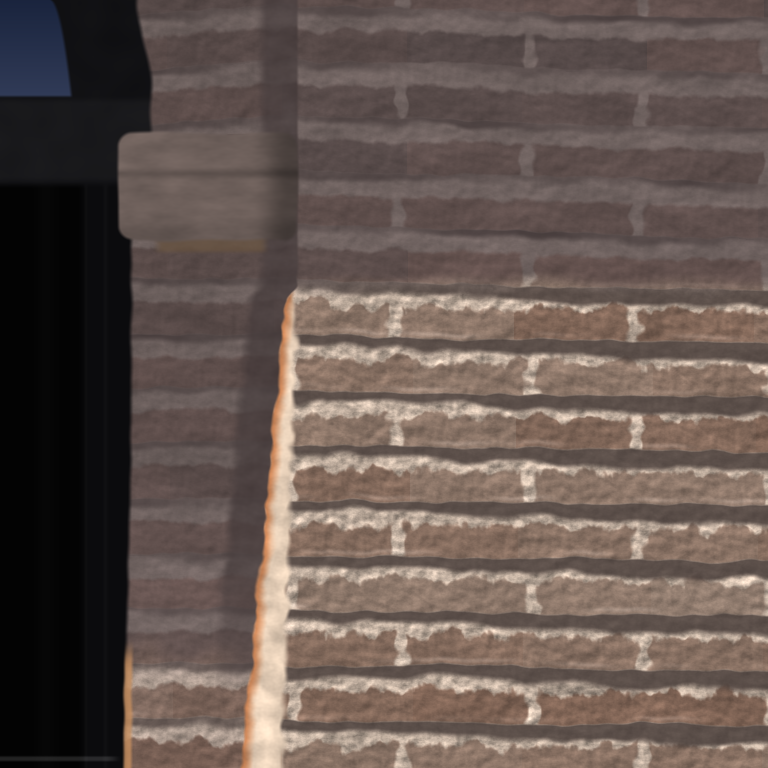
Write a WebGL 2 fragment shader that draws this texture.

```glsl
#version 300 es
precision highp float;
uniform vec2 u_resolution;
out vec4 outColor;

vec2 gradientAt(vec2 cell) {
  vec3 h = fract(cell.xyx * vec3(0.1031, 0.103, 0.0973));
  h += dot(h, h.yzx + 33.33);
  return fract((h.xx + h.yz) * h.zy) * 2.0 - 1.0;
}

float noise(vec2 p) {
  vec2 i = floor(p), f = fract(p);
  vec2 u = f * f * f * (f * (f * 6.0 - 15.0) + 10.0);
  float a = dot(gradientAt(i), f);
  float b = dot(gradientAt(i + vec2(1, 0)), f - vec2(1, 0));
  float c = dot(gradientAt(i + vec2(0, 1)), f - vec2(0, 1));
  float d = dot(gradientAt(i + 1.0), f - 1.0);
  return mix(mix(a, b, u.x), mix(c, d, u.x), u.y);
}

float fbm(vec2 p) {
  float sum = 0.0, amp = 1.0;
  for (int i = 0; i < 4; i++) {
    sum += amp * noise(p);
    p = p * 2.03 + 7.1;
    amp *= 0.55;
  }
  return sum;
}

float band(float lo, float hi, float soft, float x) {
  return smoothstep(lo - soft, lo + soft, x) * (1.0 - smoothstep(hi - soft, hi + soft, x));
}

// Brick courses: pale mortar above each brick, cast shadow below it
vec3 masonry(vec2 q, float sun, float tilt, float jointed) {
  float y = q.y - tilt * (q.x - 0.39) + 0.006 * noise(q * vec2(6, 11));
  float s = (y - 0.0805) / 0.0716 + 0.07 * noise(q * vec2(32, 13));
  float row = floor(s) + 1.0, t = fract(s);
  float ragged = t + (0.1 + 0.16 * sun) * fbm(q * vec2(28, 18));

  float start = mod(row, 2.0) > 0.5 ? 0.52 : 0.69;
  start += 0.02 * noise(vec2(row * 3.7, 2.5));
  float along = (q.x - start) / 0.3125 + 0.5;
  float joint = abs(fract(along) - 0.5) * 0.3125 + 0.014 * noise(q * 55.0);
  float brick = smoothstep(0.36, 0.45, ragged) * (1.0 - smoothstep(0.95, 1.0, t));
  brick *= mix(1.0, smoothstep(0.005, 0.011, joint), jointed);

  float tone = noise(vec2(floor(along) * 5.3 + 0.4, row * 2.71 + 0.3));
  vec3 shadeBrick = vec3(0.365, 0.305, 0.295) + tone * vec3(0.09, 0.05, 0.035);
  vec3 sunBrick = vec3(0.52, 0.425, 0.37) + tone * vec3(0.12, 0.17, 0.18);
  vec3 mortar = mix(vec3(0.435, 0.385, 0.375), vec3(0.745, 0.675, 0.615), sun);
  vec3 col = mix(mortar, mix(shadeBrick, sunBrick, sun), brick);

  // Rough relief raked by light from above
  vec2 g = q * vec2(48, 62);
  float relief = fbm(g) - fbm(g + vec2(0.2, 0.4));
  col *= 1.0 + relief * mix(0.12, mix(0.42, 0.24, brick), sun);
  col *= 1.0 + 0.14 * fbm(q * vec2(10, 24));

  // Bright lip and dark line at the bed joints
  col += sun * 0.1 * band(0.86, 0.93, 0.04, t) * smoothstep(-0.1, 0.3, noise(q * vec2(11, 17)));
  float depth = mix(0.1, 0.17 + 0.16 * smoothstep(0.45, 0.9, q.x), sun);
  depth += 0.15 * noise(q * vec2(14, 20));
  float shadow = max(1.0 - smoothstep(depth - 0.08, depth + 0.06, t), smoothstep(0.95, 1.0, t));
  shadow *= mix(0.45 + 0.6 * noise(q * vec2(8, 15)), 0.85, sun);
  return mix(col, mix(vec3(0.25, 0.21, 0.21), vec3(0.29, 0.245, 0.23), sun), clamp(shadow, 0.0, 1.0));
}

// Arched glass, transom and dark door opening
vec3 window(vec2 q) {
  vec3 frame = vec3(0.065, 0.065, 0.075) + 0.012 * noise(q * 30.0);
  frame += 0.03 * band(0.13, 0.235, 0.006, q.y);
  float glass = 1.0 - smoothstep(-0.003, 0.003, q.x - 0.065 - 0.028 * sqrt(q.y / 0.126));
  glass *= 1.0 - smoothstep(0.123, 0.128, q.y);
  vec3 col = mix(frame, mix(vec3(0.1, 0.14, 0.24), vec3(0.19, 0.23, 0.34), q.y / 0.126), glass);
  vec3 door = mix(vec3(0.012), vec3(0.042, 0.042, 0.05), smoothstep(0.1, 0.118, q.x));
  door += 0.02 * (band(0.11, 0.114, 0.002, q.x) + band(0.135, 0.14, 0.003, q.x));
  door += 0.012 * band(0.05, 0.07, 0.012, q.x);
  col = mix(col, door, smoothstep(0.236, 0.246, q.y));
  return col + 0.12 * band(0.985, 0.991, 0.002, q.y) * (1.0 - smoothstep(0.14, 0.16, q.x));
}

void main() {
  vec2 q = gl_FragCoord.xy / u_resolution;
  q.y = 1.0 - q.y; // measured downward from the top
  float wave = 0.009 * noise(vec2(3.0, q.y * 19.0)) + 0.005 * noise(q * 60.0);

  // Main wall, sunlit below an uneven shadow line
  float sun = smoothstep(0.355, 0.39, q.y + 0.02 * noise(q * vec2(9, 20)));
  vec3 col = masonry(q, sun, mix(0.028, 0.012, smoothstep(0.25, 0.6, q.y)), 1.0);

  // Shaded pier and its recessed side
  float low = max(q.y - 0.38, 0.0);
  float corner = 0.387 - 0.03 * low;
  float ridge = mix(0.387, 0.373 - 0.095 * low, smoothstep(0.37, 0.39, q.y)) + wave * smoothstep(0.3, 0.4, q.y);
  float pierSun = smoothstep(0.83, 0.9, q.y + 0.04 * noise(q * 18.0));
  vec3 pier = masonry(q + vec2(0.0, 0.004), pierSun * 0.65, q.y < 0.174 ? -0.09 : -0.01, 0.0);
  pier *= mix(0.96, 1.06, smoothstep(0.55, 0.8, q.y));
  float recess = smoothstep(ridge - 0.055, ridge - 0.038, q.x) * (1.0 - smoothstep(0.7, 0.95, q.y));
  pier = mix(pier, vec3(0.275, 0.235, 0.235) + 0.05 * fbm(q * vec2(20, 28)), recess * 0.75);
  col = mix(col, pier, 1.0 - smoothstep(-0.002, 0.003, q.x - ridge));

  // Sunlit corner with a warm fringe
  float strip = smoothstep(-0.003, 0.003, q.x - ridge);
  strip *= 1.0 - smoothstep(-0.006, 0.004, q.x - corner + 0.012 * noise(q * 45.0));
  strip *= smoothstep(0.375, 0.39, q.y);
  vec3 glow = mix(vec3(0.78, 0.5, 0.32), vec3(0.9, 0.81, 0.72), smoothstep(0.0, 0.016, q.x - ridge));
  col = mix(col, glow * (1.0 + 0.22 * fbm(q * vec2(25, 32))), strip);

  // Window beside the pier
  float jamb = q.y < 0.2 ? 0.178 + 0.019 * smoothstep(0.0, 0.11, q.y) : 0.171 - 0.008 * smoothstep(0.5, 1.0, q.y);
  jamb += 0.004 * noise(vec2(8.0, q.y * 24.0));
  col = mix(window(q), col, smoothstep(-0.004, 0.004, q.x - jamb));
  float fringe = band(jamb - 0.002, jamb + 0.008, 0.003, q.x) * smoothstep(0.83, 0.87, q.y);
  col = mix(col, vec3(0.78, 0.56, 0.37), fringe * 0.8);

  // Projecting capital with its warm underside
  float under = band(0.205, 0.345, 0.008, q.x) * band(0.306, 0.328, 0.004, q.y);
  col = mix(col, vec3(0.4, 0.32, 0.25), under * 0.8);
  vec2 box = abs(q - vec2(0.27, 0.243)) - vec2(0.117, 0.07) + 0.018;
  float dist = length(max(box, 0.0)) + min(max(box.x, box.y), 0.0) - 0.018 + 0.006 * noise(q * 16.0);
  vec3 stone = vec3(0.435, 0.38, 0.36) * (1.0 + 0.18 * fbm(q * vec2(12, 30)));
  stone *= 1.0 - 0.18 * band(0.222, 0.23, 0.006, q.y) - 0.12 * smoothstep(0.275, 0.31, q.y);
  stone *= 1.0 - 0.34 * smoothstep(0.325, 0.375, q.x);
  col = mix(col, stone, 1.0 - smoothstep(-0.003, 0.003, dist));

  outColor = vec4(clamp(col, 0.0, 1.0), 1.0);
}
```
